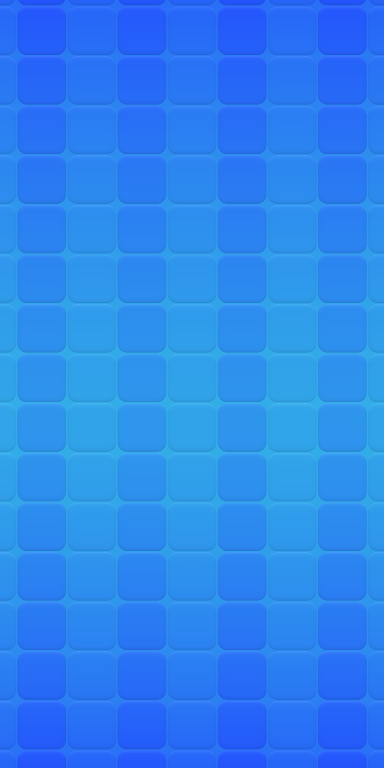
Write a WebGL 1 fragment shader that draws this pattern.

```glsl
precision highp float;
// Rounded blue tiles in alternating darker and lighter columns over a vertical
// glow that peaks just below mid-height. Each tile is a rounded-box distance
// field, with a lit upper rim and a shaded lower rim.

uniform vec2 u_resolution;

#define TILE_COUNT vec2(7.665, 15.484)
#define TILE_OFFSET vec2(0.333, 0.121)
#define HALF_GAP 0.013
#define CORNER_RADIUS 0.19
#define RIM_WIDTH 0.032
#define GLOW_HEIGHT 0.55
#define GLOW_FALL 0.68
#define LIGHT_DROP 0.10
#define DARK_DROP 0.26
#define COLUMN_WOBBLE 0.012
#define DEEP_BLUE vec3(0.14, 0.33, 0.99)
#define SKY_BLUE vec3(0.20, 0.70, 0.90)

float roundedBox(vec2 p, float halfSize, float radius) {
  vec2 d = abs(p) - halfSize + radius;
  return length(max(d, 0.0)) + min(max(d.x, d.y), 0.0) - radius;
}

// Brightness of the backdrop; v runs from the top (0) to the bottom (1).
float glow(float v) {
  float reach = v < GLOW_HEIGHT ? GLOW_HEIGHT : 1.0 - GLOW_HEIGHT;
  return 0.95 - GLOW_FALL * pow(abs(v - GLOW_HEIGHT) / reach, 1.5);
}

// How far a column sinks below the backdrop brightness.
float columnDrop(float column) {
  float isLight = mod(column, 2.0);
  float wobble = COLUMN_WOBBLE * cos(2.1 * (column - 2.0));
  return mix(DARK_DROP, LIGHT_DROP, isLight) - wobble;
}

void main() {
  vec2 uv = gl_FragCoord.xy / u_resolution;
  uv.y = 1.0 - uv.y;

  // Tile grid, with y pointing down inside each cell.
  vec2 grid = uv * TILE_COUNT - TILE_OFFSET;
  vec2 cell = floor(grid);
  vec2 local = grid - cell - 0.5;
  float pixel = TILE_COUNT.x / u_resolution.x;

  float halfSize = 0.5 - HALF_GAP;
  float dist = roundedBox(local, halfSize, CORNER_RADIUS);
  float cover = 1.0 - smoothstep(-0.5 * pixel, 0.5 * pixel, dist);

  // Backdrop and tile share one blue ramp.
  float level = glow(uv.y);
  vec3 backdrop = mix(DEEP_BLUE, SKY_BLUE, level);
  vec3 tile = mix(DEEP_BLUE, SKY_BLUE, level - columnDrop(cell.x));

  // Bevel: light along the top, shade along the bottom and faintly at the sides.
  vec2 outward = max(abs(local) - halfSize + CORNER_RADIUS, 0.0) * sign(local);
  float facing = outward.y / (length(outward) + 0.0001);
  float rim = exp(min(dist, 0.0) / RIM_WIDTH);
  tile += vec3(0.10, 0.09, 0.04) * rim * max(-facing, 0.0);
  tile *= 1.0 - rim * (0.04 * (1.0 - abs(facing)) + 0.13 * max(facing, 0.0));

  gl_FragColor = vec4(mix(backdrop, tile, cover), 1.0);
}
```
